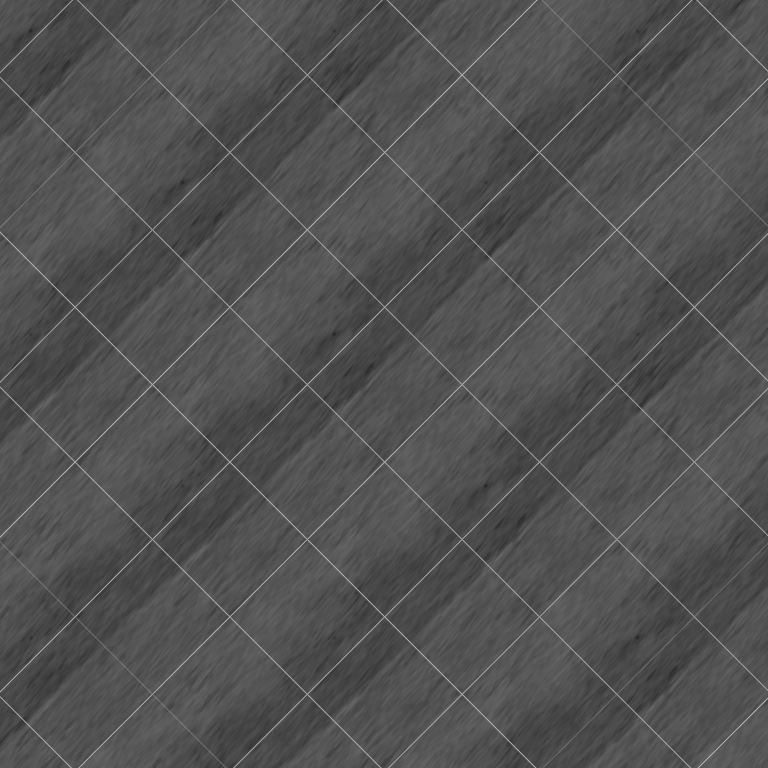
This texture is drawn by a Shadertoy shader. Its source:

```glsl
// Dark grey wood laid as diagonal square tiles, split by thin pale joints.
// The wood is a tone profile across the grain plus stretched, wrapped value noise;
// the joints are two sets of parallel lines with a slightly larger period.

const float WOOD_PERIOD = 0.395;    // wood repeat, measured on x+y and x-y
const float JOINT_PERIOD = 0.2016;  // tile diagonal
const float JOINT_WIDTH = 0.0012;
const vec3 JOINT_COLOR = vec3(0.73);
const float BASE_TONE = 0.312;

// Sine-free hash of a lattice cell
float hash(vec2 p) {
    vec3 q = fract(vec3(p.xyx) * 0.1031);
    q += dot(q, q.yzx + 33.33);
    return fract((q.x + q.y) * q.z);
}

// Value noise that wraps after "cells" lattice steps
float wrapNoise(vec2 p, vec2 cells, float seed) {
    vec2 i = floor(p), f = fract(p);
    f = f * f * (3.0 - 2.0 * f);
    vec2 a = mod(i, cells) + seed, b = mod(i + 1.0, cells) + seed;
    return mix(mix(hash(a), hash(vec2(b.x, a.y)), f.x),
               mix(hash(vec2(a.x, b.y)), hash(b), f.x), f.y);
}

// Signed noise on the unit wood cell; x runs along the grain
float grain(vec2 uv, vec2 cells, float seed) {
    return wrapNoise(uv * cells, cells, seed) - 0.5;
}

// Soft band around a center on a unit circle
float band(float t, float center, float width) {
    float d = (fract(t - center + 0.5) - 0.5) / width;
    return exp(-d * d);
}

// Broad light and dark bands, with one pale streak edged by shade
float bandTone(vec2 uv) {
    float t = uv.y + 0.03 * grain(uv, vec2(4.0, 4.0), 11.0)
                   + 0.012 * grain(uv, vec2(12.0, 16.0), 23.0);
    float streak = 0.8 + 0.8 * grain(uv, vec2(5.0, 3.0), 37.0);
    float tone = 0.036 * band(t, 0.72, 0.15) + 0.016 * band(t, 0.42, 0.08);
    tone -= 0.038 * band(t, 0.02, 0.09) + 0.026 * band(t, 0.19, 0.07);
    tone -= 0.028 * band(t, 0.25, 0.02);
    return tone + 0.085 * streak * band(t, 0.283, 0.015);
}

// Long streaks, dark pores, fine strokes and a small knot
float fibreTone(vec2 uv) {
    float tone = 0.030 * grain(uv, vec2(3.0, 24.0), 41.0)
               + 0.034 * grain(uv, vec2(6.0, 58.0), 53.0)
               + 0.022 * grain(uv, vec2(10.0, 13.0), 59.0);
    // Fine parts lie slightly askew to the bands
    vec2 skewed = vec2(uv.x, uv.y + 0.10 * uv.x);
    float patches = smoothstep(0.3, 0.7, grain(uv, vec2(5.0, 12.0), 71.0) + 0.5);
    float pores = grain(skewed, vec2(13.0, 76.0), 67.0) + 0.5;
    tone -= 0.052 * smoothstep(0.58, 0.9, pores) * (0.25 + 0.75 * patches);
    tone += 0.042 * grain(skewed, vec2(20.0, 98.0), 83.0)
          + 0.040 * grain(skewed, vec2(34.0, 134.0), 97.0);
    vec2 knot = fract(uv + 0.5) - 0.5;
    return tone - 0.07 * exp(-dot(knot, knot) / 0.00008);
}

// Coverage of one set of parallel joints; every seventh is faint
float joints(float coord, float faintIndex, float pixel) {
    float k = floor(coord + 0.5);
    float dist = abs(coord - k) * JOINT_PERIOD * inversesqrt(2.0);
    float cover = clamp((0.5 * (JOINT_WIDTH + pixel) - dist) / pixel, 0.0, 1.0);
    cover = min(cover, JOINT_WIDTH / pixel);
    float faint = 1.0 - step(0.5, abs(mod(k, 7.0) - faintIndex));
    float wear = 0.85 + 0.15 * hash(vec2(k + 50.0, faintIndex));
    return cover * wear * mix(1.0, 0.4, faint);
}

void mainImage(out vec4 fragColor, in vec2 fragCoord) {
    vec2 p = fragCoord / iResolution.xy;
    float pixel = 1.0 / min(iResolution.x, iResolution.y);
    float along = p.x + p.y - 1.0;
    float across = p.x - p.y;

    // Wood
    vec2 uv = vec2(along, across + 0.524) / WOOD_PERIOD;
    // Flip across so the profile runs from the upper left to the lower right
    vec3 color = vec3(BASE_TONE + bandTone(uv) + fibreTone(uv));

    // Joints in both diagonal directions
    float rising = joints((across + 0.099) / JOINT_PERIOD, 4.0, pixel);
    float falling = joints((along - 0.1009) / JOINT_PERIOD, 3.0, pixel);
    color = mix(color, JOINT_COLOR, max(rising, falling));

    fragColor = vec4(color, 1.0);
}
```
